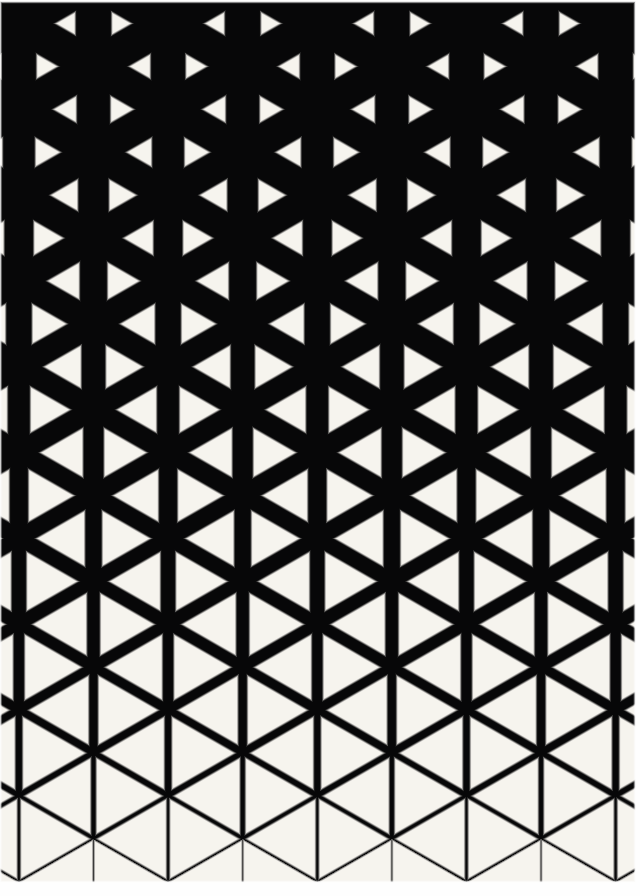
This pattern is drawn by a Shadertoy shader. Its source:

```glsl
#define COLUMN 0.08325      // width of one strip, in canvas heights
#define HALF_SIDE 0.0479    // half a triangle side
#define ORIGIN vec2(0.0211, 0.0158)
#define ROWS 20.0           // half-side steps from bottom to top row
#define SMALLEST 0.27       // triangle scale at the top
#define LARGEST 0.975       // triangle scale at the bottom
#define GROWTH 1.2
#define SOFTNESS 0.0017
#define INK vec3(0.027, 0.027, 0.03)
#define PAPER vec3(0.965, 0.955, 0.935)
#define MARGIN vec3(0.995)

// Signed distance inside the shrunken triangle of the cell holding p
float triangleInset(vec2 p) {
    float column = floor(p.x / COLUMN);
    float across = p.x / COLUMN - column;
    float row = p.y / HALF_SIDE;

    // Right-pointing cell first, otherwise its left-pointing neighbour
    float center = 2.0 * floor((row - column) * 0.5) + column + 1.0;
    if (abs(row - center) > 1.0 - across) {
        center = 2.0 * floor((row - column + 1.0) * 0.5) + column;
        across = 1.0 - across;
    }

    // Nearest of the upright base and the two slanted sides
    float slant = 0.5 * (1.0 - across - abs(row - center));
    float edge = min(across, slant) * COLUMN;

    // Scale is constant within each triangle and grows downward
    float descent = clamp(1.0 - center / ROWS, 0.0, 1.0);
    float scale = mix(SMALLEST, LARGEST, pow(descent, GROWTH));
    return edge - (1.0 - scale) * COLUMN / 3.0;
}

// Signed distance inside the printed panel
float panelInset(vec2 p) {
    vec2 low = p - vec2(0.0013, 0.0165);
    vec2 high = vec2(0.708, 0.9972) - p;
    return min(min(low.x, low.y), min(high.x, high.y));
}

void mainImage(out vec4 fragColor, in vec2 fragCoord) {
    vec2 p = fragCoord / iResolution.y;
    float blur = max(SOFTNESS, 0.7 / iResolution.y);

    float light = smoothstep(-blur, blur, triangleInset(p - ORIGIN));
    vec3 color = mix(INK, PAPER, light);

    float panel = smoothstep(-blur, blur, panelInset(p));
    fragColor = vec4(mix(MARGIN, color, panel), 1.0);
}
```
